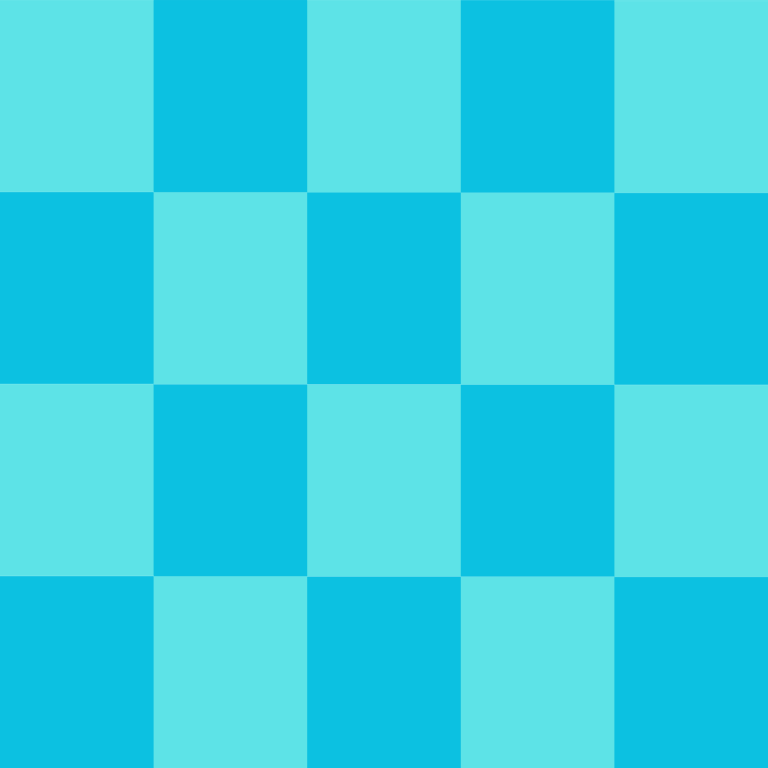
Reproduce this pattern procedurally as a Shadertoy shader.

```glsl
// A two-tone checkerboard of tall rectangles, five across and four down.
// Two antialiased square waves are multiplied to give the checks; faint pale
// hairlines of uneven strength mark the slightly drifting horizontal joins.

#define GRID vec2(5.0, 4.0)
#define DEEP_BLUE vec3(0.048, 0.755, 0.882)
#define PALE_AQUA vec3(0.363, 0.890, 0.904)
#define SEAM_COLOR vec3(0.66, 0.94, 0.96)
#define SEAM_WIDTH 0.0008
#define SEAM_STRENGTH 0.5
#define COLUMN_DRIFT 0.0003

// Sine-free hash from a cell index to 0..1
float hash21(vec2 p) {
    vec3 q = fract(vec3(p.xyx) * 0.1031);
    q += dot(q, q.yzx + 33.33);
    return fract((q.x + q.y) * q.z);
}

// Distance to the nearest cell border, in cells
vec2 borderDistance(vec2 p) {
    return 0.5 - abs(fract(p) - 0.5);
}

// Square wave of +1 and -1 on alternate cells, softened over one pixel
vec2 squareWave(vec2 p, vec2 pixel) {
    vec2 side = 1.0 - 2.0 * mod(floor(p), 2.0);
    return side * clamp(2.0 * borderDistance(p) / pixel, 0.0, 1.0);
}

void mainImage(out vec4 fragColor, in vec2 fragCoord) {
    vec2 uv = fragCoord / iResolution.xy;
    vec2 pixel = GRID / iResolution.xy;

    // Cell coordinates, each column sitting a hair lower than the last
    vec2 cell = uv * GRID;
    cell.y += COLUMN_DRIFT * floor(cell.x) * GRID.y;
    cell = clamp(cell, 0.5 * pixel, GRID - 0.5 * pixel);

    // Checks
    vec2 wave = squareWave(cell, pixel);
    vec3 color = mix(PALE_AQUA, DEEP_BLUE, 0.5 + 0.5 * wave.x * wave.y);

    // Hairline on each horizontal join, with coverage measured in pixels
    float seamPixels = SEAM_WIDTH * GRID.y / pixel.y;
    float distPixels = borderDistance(cell).y / pixel.y;
    float seam = clamp(0.5 * seamPixels + 0.5 - distPixels, 0.0, 1.0);
    float uneven = hash21(vec2(floor(cell.x), round(cell.y)));
    color = mix(color, SEAM_COLOR, seam * SEAM_STRENGTH * uneven);

    fragColor = vec4(color, 1.0);
}
```
